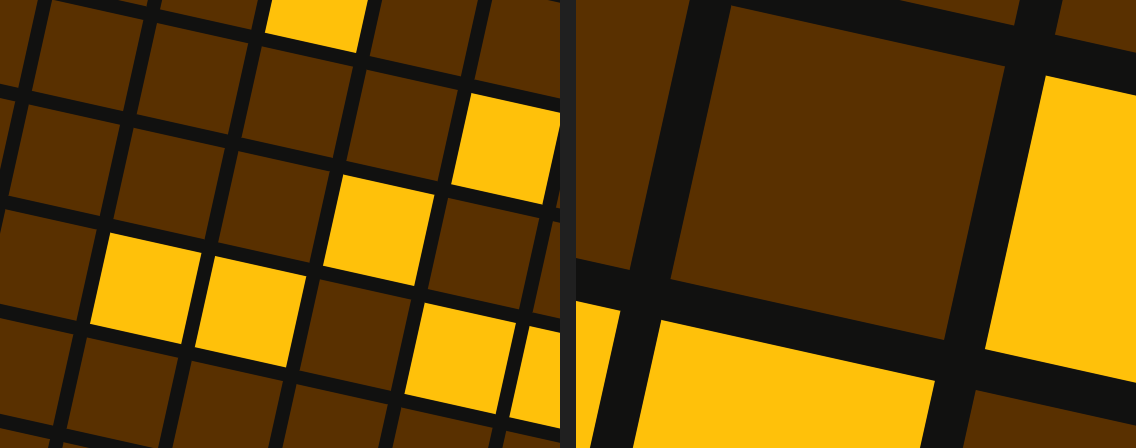
Left: the whole. Right: its middle third, enlarged.
Write a WebGL 1 fragment shader that draws this pattern.

```glsl
precision highp float;
// Tilted board of square tiles with dark gaps: most tiles unlit brown, a few lit amber.

uniform vec2 u_resolution;

// Lengths are in canvas heights, measured from the canvas centre.
const float TILT = 0.2192;                     // clockwise, in radians
const float PITCH = 0.2397;                    // tile spacing
const float TILE_SIZE = 0.870;                 // tile side as a share of the pitch
const vec2 FIRST_TILE = vec2(-0.2997, -0.1437); // centre of cell (0, 0)
const float EDGE_SOFTNESS = 1.3;               // edge width in device pixels

const vec3 GAP_COLOR = vec3(0.067, 0.065, 0.064);
const vec3 UNLIT_COLOR = vec3(0.349, 0.188, 0.0);
const vec3 LIT_COLOR = vec3(1.0, 0.757, 0.039);

// Lit columns of rows 0 to 3, upward; bit n stands for column n.
const vec4 LIT_ROWS = vec4(27.0, 4.0, 8.0, 2.0);

vec2 toBoard(vec2 p) {
  float c = cos(TILT);
  float s = sin(TILT);
  return vec2(c * p.x - s * p.y, s * p.x + c * p.y) / PITCH;
}

// 1 for a lit cell, 0 otherwise.
float isLit(vec2 cell) {
  vec4 rowMatch = vec4(equal(vec4(cell.y), vec4(0.0, 1.0, 2.0, 3.0)));
  float rowBits = dot(LIT_ROWS, rowMatch);
  float shifted = floor(rowBits / exp2(cell.x) + 0.001);
  return step(0.5, mod(shifted, 2.0));
}

// Signed distance to a square centred at the origin.
float squareDistance(vec2 p, float halfSide) {
  vec2 d = abs(p) - halfSide;
  return length(max(d, 0.0)) + min(max(d.x, d.y), 0.0);
}

void main() {
  vec2 p = (gl_FragCoord.xy - 0.5 * u_resolution) / u_resolution.y;
  vec2 board = toBoard(p - FIRST_TILE) + 0.5;
  vec2 cell = floor(board);
  vec2 local = fract(board) - 0.5;

  // Smooth tile outline
  float edge = 0.5 * EDGE_SOFTNESS / (u_resolution.y * PITCH);
  float dist = squareDistance(local, 0.5 * TILE_SIZE);
  float tile = 1.0 - smoothstep(-edge, edge, dist);

  vec3 tileColor = mix(UNLIT_COLOR, LIT_COLOR, isLit(cell));
  gl_FragColor = vec4(mix(GAP_COLOR, tileColor, tile), 1.0);
}
```
